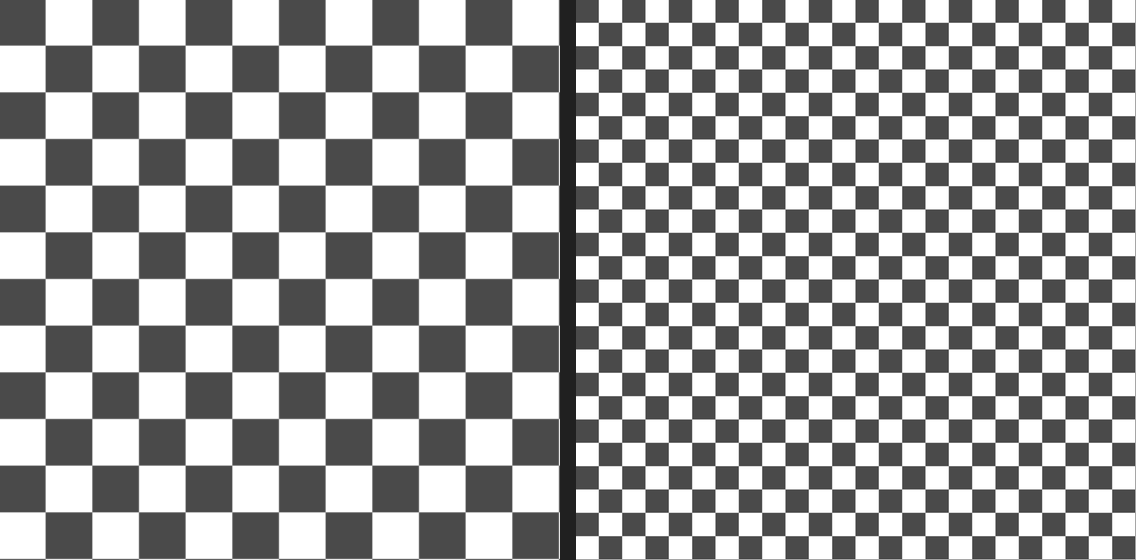
Left, the tile; right, the same tile 2 across and 2 down.
Give the GLSL for this pattern, as a WebGL 2 fragment shader.

```glsl
#version 300 es
precision highp float;

#define CELLS 12.0               // squares per side, even so that it tiles
#define SHIFT vec2(0.022, -0.022) // grid offset, in squares
#define EDGE_WIDTH 0.03          // soft edge, in squares
#define DARK vec3(0.29)
#define LIGHT vec3(1.0)

uniform vec2 u_resolution;
out vec4 fragColor;

// Square wave of period 2 with softened steps: +1 on even cells, -1 on odd ones
vec2 softSquareWave(vec2 p, vec2 width) {
    vec2 edgeDistance = 0.5 - abs(mod(p + 0.5, 2.0) - 1.0);
    // The fold peaks mid-cell on odd cells, so flip it to favour even cells
    return clamp(-edgeDistance / (0.5 * width), -1.0, 1.0) * -1.0;
}

void main() {
    vec2 uv = gl_FragCoord.xy / u_resolution;
    vec2 grid = uv * CELLS + SHIFT;

    // Edges are never narrower than one pixel
    vec2 width = max(vec2(EDGE_WIDTH), CELLS / u_resolution);

    // The product of both waves is positive on light squares
    vec2 wave = softSquareWave(grid, width);
    float light = 0.5 + 0.5 * wave.x * wave.y;

    fragColor = vec4(mix(DARK, LIGHT, light), 1.0);
}
```
